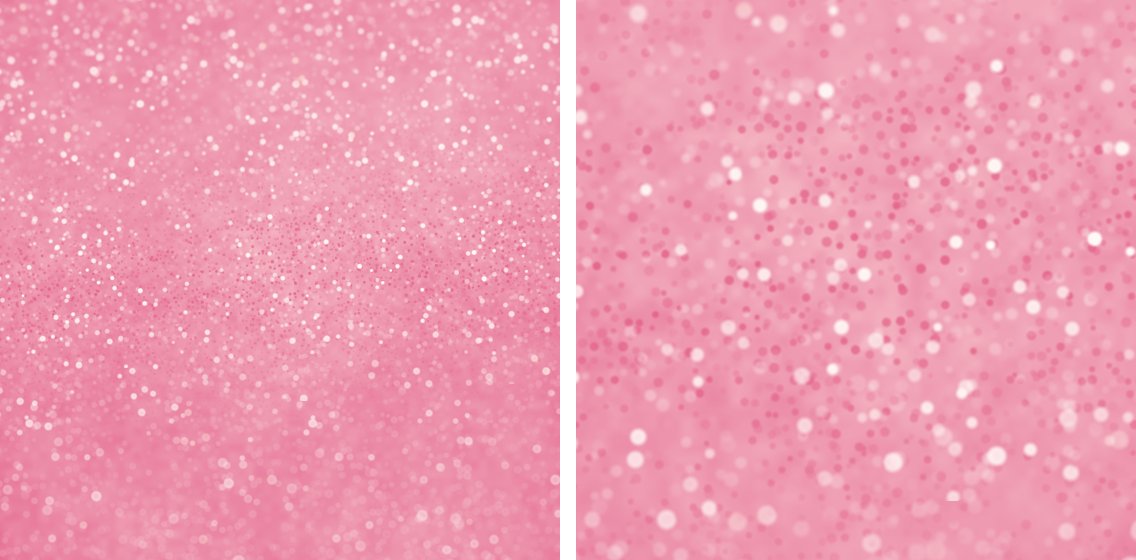
Left, the full canvas; right, a detail of the centre.
This texture is drawn by a Shadertoy shader. Its source:

```glsl
#define DEEP_PINK vec3(0.918, 0.525, 0.640)
#define LIGHT_PINK vec3(0.945, 0.655, 0.725)
#define SPECK_ROSE vec3(0.890, 0.370, 0.530)
#define SPARK_WHITE vec3(1.000, 0.975, 0.965)
#define SPARK_CREAM vec3(0.985, 0.870, 0.820)
#define FOCUS_HEIGHT 0.51
#define FOCUS_TILT 0.07
#define GRAIN_RADIUS 0.0035
#define SPARK_SHARE 0.32
#define HAZE_SHARE 0.45
#define SPECK_SHARE 0.50

float hash(vec2 p) {
    return fract(sin(dot(p, vec2(127.1, 311.7))) * 43758.5453);
}

float noise(vec2 p) {
    vec2 i = floor(p), f = fract(p);
    f = f * f * (3.0 - 2.0 * f);
    return mix(mix(hash(i), hash(i + vec2(1, 0)), f.x),
               mix(hash(i + vec2(0, 1)), hash(i + vec2(1, 1)), f.x), f.y);
}

// Coverage of round grains scattered in jittered cells, gathered in loose clumps
float grains(vec2 uv, float cell, float radius, float soft, float share, float skew, float rim, float seed) {
    vec2 home = floor(uv / cell);
    float clear = 1.0;
    for (int y = -1; y <= 1; y++) {
        for (int x = -1; x <= 1; x++) {
            vec2 id = home + vec2(x, y);
            vec2 key = id + seed;
            float clump = mix(0.2, 1.8, noise(id * cell * 22.0 + seed));
            if (hash(key) > share * clump) continue;
            vec2 centre = (id + vec2(hash(key + 17.3), hash(key + 41.9))) * cell;
            float size = radius * mix(0.55, 1.2, hash(key + 73.1));
            float strength = mix(0.12, 1.0, pow(hash(key + 97.7), skew));
            float d = length(uv - centre);
            float disc = 1.0 - smoothstep(size - soft, size + soft, d);
            disc *= 1.0 - rim * (1.0 - min(d * d / (size * size), 1.0));
            clear *= 1.0 - strength * disc;
        }
    }
    return 1.0 - clear;
}

void mainImage(out vec4 fragColor, in vec2 fragCoord) {
    vec2 uv = fragCoord / iResolution.y;
    float across = fragCoord.x / iResolution.x - 0.5;
    float pixel = 0.7 / iResolution.y;

    // Distance from the plane of focus, towards the back and the front
    float depth = uv.y - FOCUS_HEIGHT - FOCUS_TILT * across;
    float back = max(depth, 0.0);
    float front = max(-depth, 0.0);
    float sharp = exp(-depth * depth / 0.030);
    float radius = GRAIN_RADIUS + 0.006 * back + 0.011 * front;
    float soft = max(0.0015 + 0.005 * back + 0.003 * front, pixel);

    // Soft pink ground with broad shading and blurred mottling
    float glow = (uv.y - 0.62) / 0.30;
    float tone = 0.30 + 0.42 * exp(-glow * glow);
    tone += 0.60 * (noise(uv * 4.0 + 3.0) - 0.5);
    tone += 0.35 * (noise(uv * 19.0) - 0.5);
    tone += 0.50 * (noise(uv * 65.0) - 0.5);
    tone += 0.55 * sharp * (noise(uv * 140.0) - 0.5);
    tone -= 0.35 * pow(abs(2.0 * across), 4.0);
    vec3 color = mix(DEEP_PINK, LIGHT_PINK, tone);

    // Dark specks show only near the focus
    float specks = grains(uv, 0.0075, 0.0026, max(0.0012, pixel), SPECK_SHARE, 1.2, 0.0, 5.0);
    color = mix(color, SPECK_ROSE, 0.85 * specks * sharp);

    // Faint grains, then bright sparkles that open into pale discs when blurred
    float rim = min(front, 0.4);
    float haze = grains(uv, 0.0115, radius * 0.8, soft, HAZE_SHARE, 1.5, rim, 211.0);
    color = mix(color, SPARK_WHITE, haze * (0.24 + 0.14 * sharp));

    float share = SPARK_SHARE * mix(1.0, 0.35, smoothstep(0.08, 0.35, front));
    float sparks = grains(uv, 0.0145, radius, soft, share, 1.1, rim, 433.0);
    float power = 1.0 - 0.55 * back - 0.95 * front;
    float warmth = smoothstep(0.6, 0.9, noise(uv * 30.0)) * (1.0 - sharp);
    color = mix(color, mix(SPARK_WHITE, SPARK_CREAM, warmth), min(sparks * 1.15, 1.0) * power);

    fragColor = vec4(color, 1.0);
}
```
